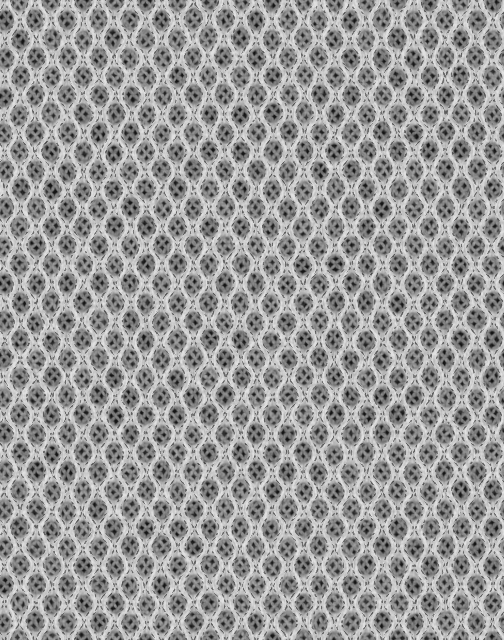
Give the GLSL for this texture, as a Shadertoy shader.

```glsl
// Grey spacer-mesh fabric: 16 by 17 cells, each with two staggered oval holes.
// Pale strands weave around the holes, with stitched seams between them, and
// a dark diagonal net shows through. Wrapped gradient noise adds the wear.

const float TAU = 6.2831853;
const vec2 CELLS = vec2(16.0, 17.0);

vec2 hash2(vec2 p) {
    vec3 q = fract(p.xyx * vec3(0.1031, 0.1030, 0.0973));
    q += dot(q, q.yzx + 33.33);
    return fract((q.xx + q.yz) * q.zy);
}

float gradDot(vec2 corner, vec2 offset, vec2 period) {
    float angle = TAU * hash2(mod(corner, period) + 7.0).x;
    return dot(vec2(cos(angle), sin(angle)), offset);
}

// Gradient noise, about -0.7 to 0.7, repeating after a whole-number period
float noise(vec2 p, vec2 period) {
    vec2 i = floor(p), f = p - i;
    vec2 w = f * f * f * (f * (f * 6.0 - 15.0) + 10.0);
    vec2 e = vec2(1.0, 0.0);
    return mix(mix(gradDot(i, f, period), gradDot(i + e.xy, f - e.xy, period), w.x),
               mix(gradDot(i + e.yx, f - e.yx, period), gradDot(i + 1.0, f - 1.0, period), w.x), w.y);
}

// Noise with a whole number of lattice steps per fabric cell
float cellNoise(vec2 p, vec2 steps) {
    return noise(p * steps, CELLS * steps);
}

void mainImage(out vec4 fragColor, in vec2 fragCoord) {
    vec2 uv = fragCoord / iResolution.xy;
    float pixel = CELLS.y / iResolution.y;

    // Slightly uneven cell grid
    vec2 p = uv * CELLS + vec2(0.36, 0.04);
    p += 0.09 * vec2(noise(uv * vec2(8.0, 9.0), vec2(8.0, 9.0)),
                     noise(uv * vec2(7.0, 8.0) + 0.5, vec2(7.0, 8.0)));

    // Nearest hole of the two staggered lattices
    vec2 a = fract(p) - 0.5, b = fract(p + 0.5) - 0.5;
    bool first = dot(a, a) < dot(b, b);
    vec2 id = first ? mod(floor(p), CELLS) : mod(floor(p + 0.5), CELLS) + 40.0;
    vec2 rnd = hash2(id), rnd2 = hash2(id + 91.0);
    vec2 d = (first ? a : b) - 0.05 * (rnd - 0.5);

    // Strands: fine fibres follow the weave around the holes
    float sway = 0.12 * cos(TAU * a.y);
    vec2 flow = vec2(p.x - sway * sin(TAU * a.x), p.y);
    float fibre = cellNoise(flow, vec2(11.0, 4.0));
    float fuzz = cellNoise(p, vec2(12.0, 12.0));
    float across = abs(abs(a.x) - 0.25 - sway);
    float tone = 0.81 + 0.13 * fibre + 0.10 * fuzz - 0.06 * smoothstep(0.05, 0.13, across);

    // Seams: broken dark stitches along both sides of each strand
    float seamPos = 0.095 + 0.025 * cellNoise(p, vec2(5.0, 6.0));
    float seam = 1.0 - smoothstep(0.012, 0.030 + pixel * 0.5, abs(across - seamPos));
    float stitch = smoothstep(-0.5, 0.7, sin(TAU * 6.0 * p.y + 4.0 * fibre) + 1.4 * fuzz);
    tone -= 0.36 * seam * stitch;

    // Net behind the hole: crossing threads with dark gaps
    vec2 bent = d + 0.05 * vec2(cellNoise(p, vec2(5.0, 5.0)), cellNoise(p + 0.5, vec2(4.0, 4.0)));
    vec2 net = vec2(bent.x + bent.y, bent.x - bent.y) * 3.3 + rnd2;
    vec2 thread = 0.5 + 0.5 * cos(TAU * net);
    float weave = max(thread.x, thread.y * 0.9);
    float netTone = mix(0.13, 0.53, smoothstep(0.0, 0.95, weave));
    netTone += 0.10 * (rnd2.y - 0.5) + 0.16 * fuzz;

    // Oval hole with a soft, frayed rim
    vec2 radius = vec2(0.242, 0.258) * (0.95 + 0.10 * rnd.y);
    float oval = length(d / radius) + 0.12 * cellNoise(p, vec2(6.0, 6.0));
    netTone = mix(netTone, 0.52, 0.65 * smoothstep(0.65, 1.0, oval));
    float blur = 0.09 + 2.0 * pixel;
    float hole = 1.0 - smoothstep(1.0 - blur, 1.0 + blur, oval);
    tone -= 0.08 * (1.0 - smoothstep(1.0, 1.35, oval));
    tone = mix(tone, netTone, hole);

    fragColor = vec4(vec3(clamp(tone, 0.08, 0.88)), 1.0);
}
```
